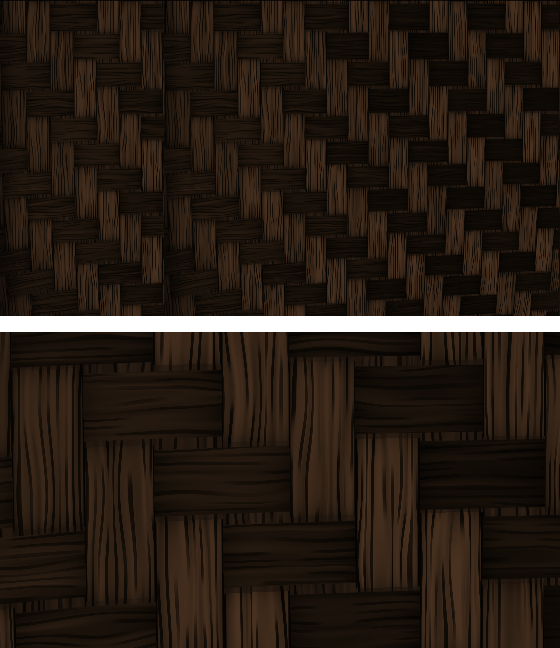
Top, the full canvas; bottom, a detail of the centre.
Give the GLSL for this texture, as a WebGL 2 fragment shader.

```glsl
#version 300 es
precision highp float;
// Dark woven wicker: a two-over-two twill of brown upright and near-black level straps.
uniform vec2 u_resolution;
out vec4 outColor;

// Lengths are in canvas heights.
const float SEAM = 0.5185;                 // where the sheet starts again
const float SHEET = 1.252;                 // width of one full sheet
const vec2 ORIGIN = vec2(0.005, 0.007);    // first strap corner, from the top left
const vec2 STRAPS = vec2(12.68, 10.45);    // straps per unit at the origin
const float COLUMN_SQUEEZE = 2.05;         // columns narrow to the right
const vec2 ROW_SQUEEZE = vec2(1.77, 2.95); // rows narrow downward, left and right rates
const vec2 LEAN = vec2(0.028, -0.042);     // sideways drift at the bottom, left and right
const float DIP = 0.035;                   // sag of the rows at the lower left
const float COLUMN_GAP = 0.025;
const float ROW_GAP = 0.06;
const float FIBRES = 9.0;                  // fibres across one strap
const vec3 SHADOW = vec3(0.025, 0.017, 0.01);
const vec3 DARK = vec3(0.06, 0.04, 0.02);
const vec3 LIGHT = vec3(0.255, 0.173, 0.112);

float hash(vec2 p) {
  vec3 q = fract(vec3(p.xyx) * vec3(0.1031, 0.1030, 0.0973));
  q += dot(q, q.yzx + 33.33);
  return fract((q.x + q.y) * q.z);
}

float noise(vec2 p) {
  vec2 i = floor(p), f = fract(p);
  f = f * f * (3.0 - 2.0 * f);
  return mix(mix(hash(i), hash(i + vec2(1, 0)), f.x),
             mix(hash(i + vec2(0, 1)), hash(i + vec2(1, 1)), f.x), f.y);
}

// Fibres along y: returns their tone and the depth of the crevices between them.
vec2 fibres(vec2 p, float seed) {
  float s = p.x * FIBRES + 1.3 * noise(vec2(p.x * 4.0, p.y * 0.9) + seed * 17.0);
  float id = floor(s), f = fract(s);
  float tone = noise(vec2(s * 1.6, p.y * 0.7) + seed * 29.0);
  float depth = smoothstep(0.2, 0.6, noise(vec2(id * 7.0 + seed, p.y * 1.4)));
  float blur = 0.5 * FIBRES * 12.0 / u_resolution.y;
  float crevice = 1.0 - smoothstep(0.17 - 0.5 * blur, 0.17 + 0.5 * blur, abs(f - 0.5));
  return vec2(tone, crevice * depth);
}

// One inside a strap, zero in the gaps on both of its sides.
float strapMask(float across, float gap, float blur) {
  float d = min(across, 1.0 - across) - gap;
  return smoothstep(-blur, blur, d);
}

vec3 ramp(float t) {
  return t < 0.0 ? mix(DARK, SHADOW, min(-t * 3.0, 1.0)) : mix(DARK, LIGHT, min(t, 1.15));
}

// Bends the sheet into strap numbers: columns rightward, rows downward.
vec2 weaveCoords(vec2 p) {
  float side = p.x / SHEET;
  p.y -= DIP * p.y * exp(-6.0 * p.x);
  p.x -= p.y * p.y * p.y * mix(LEAN.x, LEAN.y, side);
  p -= ORIGIN;
  vec2 squeeze = vec2(COLUMN_SQUEEZE, mix(ROW_SQUEEZE.x, ROW_SQUEEZE.y, side));
  return p * STRAPS + p * p * squeeze;
}

vec3 uprightColor(vec2 q, float along, float seed, float side) {
  float across = fract(q.x);
  vec2 g = fibres(q, floor(q.x) + 3.0);
  float t = mix(0.6, 1.2, g.x) - 0.8 * g.y;
  t *= mix(0.8, 1.0, smoothstep(0.0, 0.3, side)) * mix(0.9, 1.1, seed);
  t -= 0.3 * pow(abs(2.0 * along - 1.0), 6.0);
  t -= 0.25 * pow(abs(2.0 * across - 1.0), 8.0);
  return ramp(t);
}

vec3 levelColor(vec2 q, float along, float seed, float side) {
  float across = fract(q.y);
  vec2 g = fibres(q.yx, floor(q.y) + 61.0);
  float t = mix(0.36, 0.03, smoothstep(0.0, 0.75, side));
  t += (0.4 * (g.x - 0.5) - 0.32 * g.y) * mix(1.0, 0.5, side) + 0.12 * (seed - 0.5);
  t -= 0.2 * pow(abs(2.0 * along - 1.0), 4.0);
  t -= 0.12 * pow(abs(2.0 * across - 1.0), 4.0);
  return ramp(t);
}

void main() {
  vec2 p = gl_FragCoord.xy / u_resolution.y;
  p.y = 1.0 - p.y;
  float x = p.x < SEAM ? p.x : mod(p.x - SEAM, SHEET);
  float side = x / SHEET;
  vec2 q = weaveCoords(vec2(x, p.y));
  vec2 cell = floor(q), f = fract(q);
  float blur = 8.0 / u_resolution.y;

  // Each row shifts the two-over-two pattern by one column.
  float phase = mod(cell.x - cell.y - 2.0, 4.0);
  vec3 color;
  if (phase < 2.0) {
    float seed = hash(vec2(cell.x - phase, cell.y) + 40.0);
    float gap = ROW_GAP * mix(0.6, 1.3, seed);
    vec3 beneath = uprightColor(q, 0.5, 0.5, side) * 0.6;
    vec3 strap = levelColor(q, (phase + f.x) * 0.5, seed, side);
    color = mix(beneath, strap, strapMask(f.y, gap, blur));
  } else {
    float seed = hash(vec2(cell.x, cell.y + phase - 3.0) + 80.0);
    float gap = COLUMN_GAP * mix(0.4, 1.4, seed);
    vec3 strap = uprightColor(q, (3.0 - phase + f.y) * 0.5, seed, side);
    color = mix(SHADOW, strap, strapMask(f.x, gap, blur));
  }

  // Dim the sheet's left margin, lower corner and top rim.
  color *= mix(0.65, 1.0, smoothstep(0.0, 0.08, x));
  color *= 1.0 - 0.3 * smoothstep(0.6, 1.0, p.y) * exp(-5.0 * x);
  color *= smoothstep(0.0, 0.005, p.y);
  outColor = vec4(color, 1.0);
}
```
